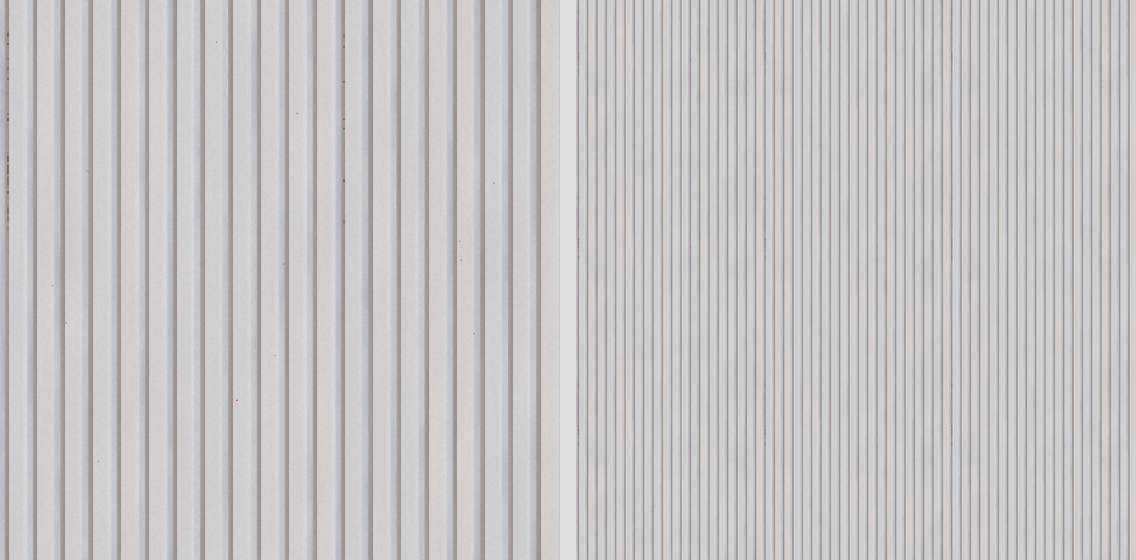
Left: one tile. Right: repeated 3 by 3.
Give the GLSL for this texture, as a WebGL 1 fragment shader.

```glsl
precision highp float;
uniform vec2 u_resolution;

const float RIBS = 20.0;
const float PHASE = 0.31;         // groove's right edge, in ribs
const float BAND_START = 0.63;    // positions within one rib, 0 to 1
const float GROOVE_START = 0.845;
const float EDGE = 0.025;         // softness of the folds
const float JITTER = 0.03;        // variation of the groove width
const float GRAIN = 0.022;
const float MOTTLE = 0.016;
const float CHIP_X = 0.972;
const float CHIP_ROWS = 192.0;
const vec2 CHIPPED_RIBS = vec2(11.0, 19.0);
const vec2 RED_FLECK = vec2(0.423, 0.285);

const vec3 FLAT_WARM = vec3(0.832, 0.808, 0.800);
const vec3 FLAT_COOL = vec3(0.808, 0.808, 0.820);
const vec3 HIGHLIGHT = vec3(0.835, 0.840, 0.858);
const vec3 BAND_LIGHT = vec3(0.785, 0.788, 0.806);
const vec3 BAND_WORN = vec3(0.700, 0.702, 0.728);
const vec3 GROOVE_LIGHT = vec3(0.660, 0.640, 0.635);
const vec3 GROOVE_DARK = vec3(0.610, 0.582, 0.572);
const vec3 CHIP_COLOR = vec3(0.40, 0.34, 0.31);
const vec3 FLECK_COLOR = vec3(0.75, 0.28, 0.32);

float hash(vec2 p) {
  return fract(sin(dot(p, vec2(12.9898, 78.233))) * 43758.5453);
}

// Value noise that wraps after a whole number of cells
float noise(vec2 p, vec2 period) {
  vec2 i = floor(p);
  vec2 f = fract(p);
  f = f * f * (3.0 - 2.0 * f);
  vec2 a = mod(i, period);
  vec2 b = mod(i + 1.0, period);
  return mix(mix(hash(a), hash(vec2(b.x, a.y)), f.x),
             mix(hash(vec2(a.x, b.y)), hash(b), f.x), f.y);
}

float tileNoise(vec2 uv, vec2 cells) {
  return noise(uv * cells, cells);
}

// Noise along one rib, constant across it
float ribNoise(float rib, float y, float rows) {
  return noise(vec2(rib, y * rows), vec2(RIBS, rows));
}

void main() {
  vec2 uv = gl_FragCoord.xy / u_resolution;
  float x = uv.x * RIBS - PHASE;
  float rib = mod(floor(x), RIBS);
  float t = fract(x);
  float edge = max(EDGE, 0.7 * RIBS / u_resolution.x);

  float grain = tileNoise(uv, vec2(384.0)) - 0.5;
  float mottle = tileNoise(uv, vec2(9.0, 7.0)) + 0.5 * tileNoise(uv, vec2(24.0, 17.0)) - 0.75;
  float streak = tileNoise(uv, vec2(160.0, 9.0)) - 0.5;

  // Flat face, warmer or cooler from rib to rib
  float cool = 0.65 * hash(vec2(rib, 31.7)) + 0.35 * ribNoise(rib, uv.y, 5.0);
  vec3 face = mix(FLAT_WARM, FLAT_COOL, smoothstep(0.15, 0.85, cool));
  float rise = smoothstep(0.46, 0.58, t);
  vec3 color = mix(face, HIGHLIGHT, rise * (0.4 + 0.5 * hash(vec2(rib, 8.3))));

  // Blue-grey bevel with rubbed patches
  float jitter = (hash(vec2(rib, 4.1)) - 0.5) * 2.0 * JITTER;
  float bandStart = BAND_START + jitter;
  float band = smoothstep(bandStart - 1.5 * edge, bandStart + 2.0 * edge, t);
  float wear = 0.45 * ribNoise(rib, uv.y, 6.0) + 0.25 * ribNoise(rib, uv.y, 23.0)
             + 0.3 * hash(vec2(rib, 17.9));
  wear = smoothstep(0.2, 0.85, wear + 0.5 * grain + 0.3 * streak);
  float across = smoothstep(bandStart, GROOVE_START, t);
  wear *= mix(0.45, 1.0, across);
  color = mix(color, mix(BAND_LIGHT, BAND_WORN, wear), band);

  // Surface wear of the painted metal
  color += MOTTLE * mottle + GRAIN * grain * (1.0 + band) + 0.008 * streak;

  // Shadowed groove, fading into the next flat face
  float grooveStart = GROOVE_START + 0.5 * jitter;
  float groove = smoothstep(grooveStart - edge, grooveStart + edge, t);
  float tail = 1.0 - smoothstep(0.0, 1.5 * edge, t);
  float depth = t < 0.5 ? 1.0 : smoothstep(grooveStart, 0.97, t);
  vec3 shadow = mix(GROOVE_LIGHT, GROOVE_DARK, depth);
  shadow += 0.045 * (tileNoise(uv, vec2(RIBS, 4.0)) - 0.5) + GRAIN * grain;
  color = mix(color, shadow, max(groove, tail));

  // Chipped paint beside two of the grooves
  vec2 ribGap = abs(CHIPPED_RIBS - rib);
  float chipped = 1.0 - step(0.5, min(ribGap.x, ribGap.y));
  float reach = smoothstep(0.52, 0.68, uv.y) * (1.0 - smoothstep(0.93, 0.99, uv.y));
  float chipNoise = ribNoise(rib, uv.y, CHIP_ROWS);
  float cluster = ribNoise(rib, uv.y, 28.0);
  float chip = smoothstep(0.72, 0.88, chipNoise * 0.7 + cluster * 0.5) * reach;
  chip *= 1.0 - smoothstep(0.015, 0.045, abs(t - CHIP_X));
  color = mix(color, CHIP_COLOR, 0.75 * chip * chipped);

  // Sparse dirt specks
  vec2 cell = floor(uv * 48.0);
  vec2 offset = fract(uv * 48.0) - 0.3 - 0.4 * vec2(hash(cell + 3.0), hash(cell + 7.0));
  float speck = step(0.994, hash(cell + 0.5)) * (1.0 - smoothstep(0.03, 0.10, length(offset)));
  color = mix(color, CHIP_COLOR, 0.45 * speck);

  // One slanted red fleck
  vec2 d = uv - RED_FLECK;
  vec2 slant = vec2(d.x + 0.7 * d.y, d.y - 0.7 * d.x) / vec2(0.0035, 0.0016);
  color = mix(color, FLECK_COLOR, 0.8 * (1.0 - smoothstep(0.5, 1.2, length(slant))));

  gl_FragColor = vec4(color, 1.0);
}
```
